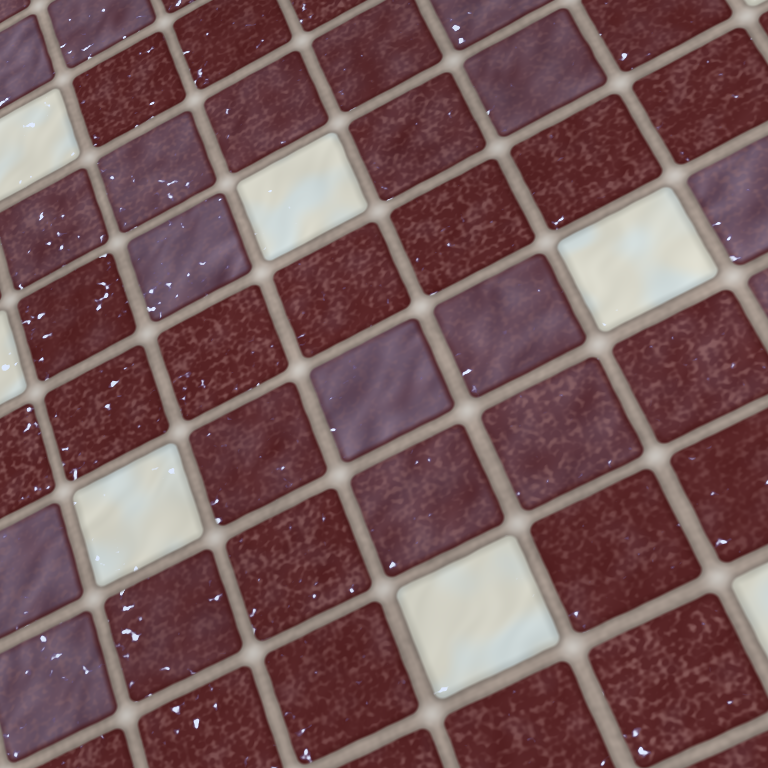
This texture is drawn by a three.js fragment shader. Its source:

```glsl
varying vec2 vUv;

// Tilted grid: one crossing, the two steps from it, and the foreshortening
const vec2 ORIGIN = vec2(0.3893, 0.5182);
const vec2 STEP_U = vec2(0.1521, 0.0747);
const vec2 STEP_V = vec2(0.0352, -0.152);
const vec2 PERSPECTIVE = vec2(-0.0125, -0.04);

// Tile shape, in units of one cell
const float HALF_GAP = 0.056;
const float CORNER = 0.065;
const float SOFT = 0.013;
const float GRAIN_SCALE = 23.0;
const float GLINT_SCALE = 12.0;

// Cream tiles outside the regular lattice
const vec2 STRAY_A = vec2(-3.0, -2.0);
const vec2 STRAY_B = vec2(2.0, 3.0);

const vec3 RED = vec3(0.335, 0.14, 0.145);
const vec3 VIOLET = vec3(0.41, 0.33, 0.40);
const vec3 SPECKLE = vec3(0.60, 0.44, 0.43);
const vec3 RIM = vec3(0.27, 0.09, 0.09);
const vec3 CREAM = vec3(0.83, 0.825, 0.775);
const vec3 PEARL = vec3(0.80, 0.84, 0.84);
const vec3 GROUT = vec3(0.59, 0.54, 0.505);
const vec3 GROUT_LIT = vec3(0.82, 0.81, 0.79);
const vec3 GLINT = vec3(0.88, 0.92, 1.0);
const vec3 HALO = vec3(0.42, 0.36, 0.58);

vec2 hash2(vec2 p) {
  p = vec2(dot(p, vec2(127.1, 311.7)), dot(p, vec2(269.5, 183.3)));
  return fract(sin(p) * 43758.5);
}

float cornerGradient(vec2 i, vec2 f, vec2 corner) {
  return dot(hash2(i + corner) * 2.0 - 1.0, f - corner);
}

float gradientNoise(vec2 p) {
  vec2 i = floor(p), f = fract(p);
  vec2 w = f * f * f * (f * (f * 6.0 - 15.0) + 10.0);
  float low = mix(cornerGradient(i, f, vec2(0.0)), cornerGradient(i, f, vec2(1.0, 0.0)), w.x);
  float high = mix(cornerGradient(i, f, vec2(0.0, 1.0)), cornerGradient(i, f, vec2(1.0)), w.x);
  return mix(low, high, w.y);
}

// Inverse projection from the canvas to cell coordinates
vec2 toGrid(vec2 p) {
  vec2 u = STEP_U - PERSPECTIVE.x * p;
  vec2 v = STEP_V - PERSPECTIVE.y * p;
  vec2 r = p - ORIGIN;
  return vec2(r.x * v.y - r.y * v.x, u.x * r.y - u.y * r.x) / (u.x * v.y - u.y * v.x);
}

float roundBox(vec2 p, float halfSize, float radius) {
  vec2 q = abs(p) - halfSize + radius;
  return length(max(q, 0.0)) + min(max(q.x, q.y), 0.0) - radius;
}

float isCream(vec2 cell) {
  float lattice = (1.0 - step(0.5, mod(cell.x, 2.0)))
                * (1.0 - step(0.5, abs(mod(cell.x + cell.y, 4.0) - 2.0)));
  float stray = min(distance(cell, STRAY_A), distance(cell, STRAY_B));
  return max(lattice, 1.0 - step(0.5, stray));
}

// Violet tiles gather in staggered clusters and fade toward the front
float violetAmount(vec2 cell, float rnd) {
  vec2 q = cell - vec2(0.0, 0.3);
  float row = floor(q.y / 2.8 + 0.5);
  q = vec2(mod(q.x - row + 1.5, 3.0) - 1.5, q.y - 2.8 * row);
  float cluster = exp(-dot(q * q, vec2(0.45, 0.9)));
  float fade = 1.0 - 0.85 * smoothstep(1.0, 3.0, cell.y);
  return smoothstep(0.25, 0.9, cluster * fade + (rnd - 0.5) * 0.3);
}

void main() {
  vec2 grid = toGrid(vUv);
  vec2 cell = floor(grid);
  vec2 local = fract(grid) - 0.5;
  vec2 rnd = hash2(cell + 0.5);
  vec2 s = grid + floor(rnd * 40.0);
  float cream = isCream(cell);
  float violet = violetAmount(cell, rnd.x);

  float d = roundBox(local - (rnd - 0.5) * 0.02, 0.5 - HALF_GAP, CORNER)
          + gradientNoise(s * 7.0) * 0.008;
  float tile = 1.0 - smoothstep(-SOFT, SOFT, d);

  // Grout, lit where the lines cross
  vec2 crossing = abs(local) - 0.5;
  vec3 grout = GROUT * (1.0 + 0.12 * gradientNoise(grid * 3.0) + 0.08 * gradientNoise(grid * 20.0));
  grout *= mix(0.86, 1.06, smoothstep(0.0, 0.05, d));
  grout = mix(grout, GROUT_LIT, 0.75 * exp(-dot(crossing, crossing) * 170.0));

  // Speckled, wrinkled glass
  float grain = gradientNoise(s * GRAIN_SCALE) + 0.6 * gradientNoise(s * GRAIN_SCALE * 0.5);
  float cloud = gradientNoise(s * 4.0);
  vec2 warped = s + 0.12 * gradientNoise(s * 3.0);
  float crease = gradientNoise(vec2(dot(warped, vec2(5.0)), dot(warped, vec2(2.0, -2.0))));
  vec3 glass = mix(RED, VIOLET, clamp(violet + cloud * 0.35, 0.0, 1.0));
  float speckle = smoothstep(-0.2, 0.6, grain + cloud * 0.4);
  glass = mix(glass, SPECKLE, speckle * mix(0.3, 0.65, rnd.y) * (1.0 - 0.45 * violet));
  glass += crease * mix(0.04, 0.15, violet) * vec3(0.9, 0.95, 1.0);
  float farSide = smoothstep(0.25, 0.45, max(local.x, local.y));
  glass = mix(glass, RIM, 0.75 * smoothstep(-0.06, 0.0, d) * mix(0.35, 1.0, farSide));

  // Pearly cream glass
  vec3 pearl = mix(CREAM, PEARL, smoothstep(-0.15, 0.35, gradientNoise(warped * 2.5)));
  pearl += crease * 0.06;
  pearl *= 1.0 - 0.13 * smoothstep(-0.07, 0.0, d);
  vec3 surface = mix(glass, pearl, cream);

  // Sparkles along the near left edge and in patches on the left
  float band = exp(-pow((local.x + 0.39) / 0.06, 2.0)) * smoothstep(-0.2, 0.4, local.y);
  float patches = (1.0 - smoothstep(0.1, 0.6, vUv.x)) * smoothstep(-0.1, 0.35, gradientNoise(s * 2.2 + 7.0));
  float sparkle = gradientNoise(s * GLINT_SCALE) + 0.35 * gradientNoise(s * GLINT_SCALE * 2.3)
                + 0.32 * clamp(band + patches, 0.0, 1.0);
  surface = mix(surface, HALO, 0.55 * smoothstep(0.42, 0.6, sparkle) * (1.0 - cream));
  surface = mix(surface, GLINT, smoothstep(0.53, 0.68, sparkle));

  vec3 color = mix(grout, surface, tile);
  color *= 1.0 + 0.08 * gradientNoise(vUv * 2.5);
  gl_FragColor = vec4(clamp(color, 0.0, 1.0), 1.0);
}
```
